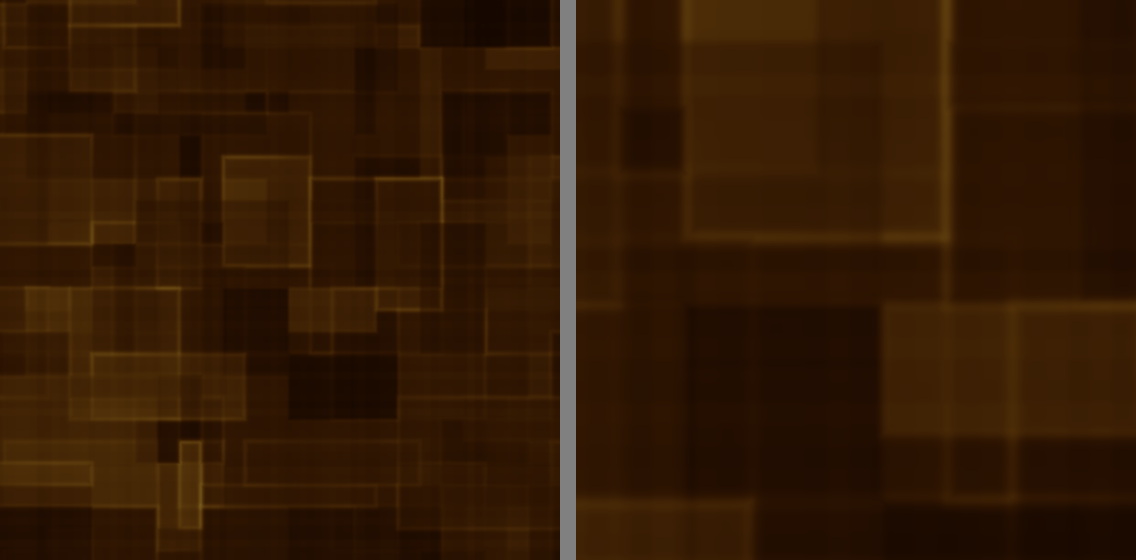
Left, the full canvas; right, a detail of the centre.
Give the GLSL for this background, as a Shadertoy shader.

```glsl
// Dark amber backdrop of overlapping translucent blocks with glowing rims, snapped to a grid
#define CELLS 25.6          // grid cells along the canvas height
#define GRID_SHIFT vec2(0.2, 0.43)
#define BLOCKS 150          // number of stacked rectangles
#define MAX_SIZE vec2(8.0, 6.0)
#define OPACITY 0.40        // how much a block covers those below
#define RIM_GLOW 0.42       // strongest rim, in tone units
#define RIM_WIDTH 0.085     // in cells
#define SOFTNESS 0.11       // edge blur in cells
#define WEAVE 0.05          // faint fine stripes
#define BASE_RED 0.200
#define CONTRAST 0.34

vec4 hash4(float n) {
    vec4 p = fract(n * vec4(0.1031, 0.1030, 0.0973, 0.1099));
    p += dot(p, p.wzxy + 33.33);
    return fract((p.xxyz + p.yzzw) * p.zywx);
}

float boxDistance(vec2 p, vec2 halfSize) {
    vec2 d = abs(p) - halfSize;
    return length(max(d, 0.0)) + min(max(d.x, d.y), 0.0);
}

// Smoothly interpolated random stripes along one axis
float stripes(float x, float seed) {
    float i = floor(x);
    float a = hash4(i + seed).x;
    float b = hash4(i + 1.0 + seed).x;
    return mix(a, b, smoothstep(0.3, 0.7, fract(x))) - 0.5;
}

// Dark brown through amber to dull gold
vec3 amber(float tone) {
    float r = clamp(BASE_RED + CONTRAST * (tone - 0.5), 0.085, 0.46);
    return vec3(r, r * (0.26 + 1.1 * r), 1.1 * r * r * r);
}

void mainImage(out vec4 fragColor, in vec2 fragCoord) {
    vec2 p = fragCoord / iResolution.y * CELLS - GRID_SHIFT;
    vec2 extent = CELLS * iResolution.xy / iResolution.y;
    float soft = max(SOFTNESS, 0.7 * CELLS / iResolution.y);
    float tone = 0.45;

    // Stack the blocks from back to front
    for (int i = 0; i < BLOCKS; i++) {
        float id = float(i);
        vec4 place = hash4(id * 7.31 + 11.7);
        vec4 look = hash4(id * 3.77 + 251.3);
        vec2 size = 1.0 + floor(place.zw * MAX_SIZE);
        vec2 corner = floor(place.xy * (extent + MAX_SIZE)) - MAX_SIZE + 1.0;
        vec2 q = p - corner - 0.5 * size;
        float d = boxDistance(q, 0.5 * size);

        float inside = smoothstep(soft, -soft, d);
        tone = mix(tone, look.x, OPACITY * inside);

        // Rim brightness drifts along the outline
        float drift = 0.7 + 0.3 * sin(dot(q, look.zw - 0.5) * 2.0 + 6.28 * look.z);
        float rim = exp(-d * d / (2.0 * RIM_WIDTH * RIM_WIDTH));
        tone += RIM_GLOW * look.y * look.y * drift * rim * (0.4 + 0.6 * look.x);
    }

    tone += WEAVE * (stripes(p.x * 3.0, 40.0) + stripes(p.y * 3.0, 400.0));
    fragColor = vec4(amber(tone), 1.0);
}
```
